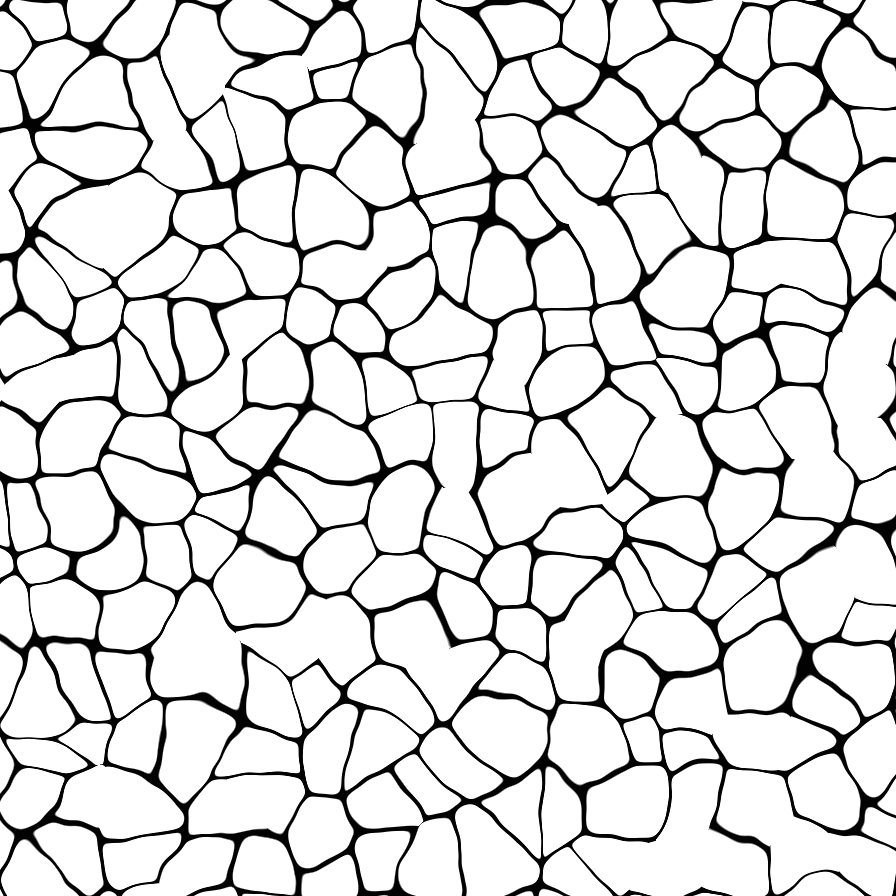
Reproduce this pattern procedurally as a WebGL 2 fragment shader.

```glsl
#version 300 es
precision highp float;
// Draws an irregular network of black ink cracks around rounded white cells.

uniform vec2 u_resolution;
out vec4 fragColor;

const vec3 PAPER = vec3(1.0);
const vec3 INK = vec3(0.008);

const float CELLS = 15.0;          // cells across the canvas
const float JITTER = 0.86;         // 0 = square grid, 1 = fully scattered
const uint MERGE_GROUPS = 14u;     // neighbours of one group fuse together

// All lengths below are in cell units.
const float LINE_HALF_WIDTH = 0.031;
const float WIDTH_VARIATION = 0.027;
const float WIDTH_FREQUENCY = 0.9;
const float CORNER_ROUNDING = 0.045;
const float BEND_AMOUNT = 0.55;
const float BEND_FREQUENCY = 0.6;
const float WOBBLE_AMOUNT = 0.075;
const float WOBBLE_FREQUENCY = 2.3;

// Integer hash of a lattice point
uvec2 hashBits(ivec2 cell) {
    uvec2 v = uvec2(cell + 4096) * 1664525u + 1013904223u;
    v.x += v.y * 1664525u;
    v.y += v.x * 1664525u;
    v ^= v >> 16u;
    v.x += v.y * 1664525u;
    v.y += v.x * 1664525u;
    return v ^ (v >> 16u);
}

vec2 hash2(ivec2 cell) {
    return vec2(hashBits(cell) & 65535u) / 65535.0;
}

// Gradient noise, about -0.7 to 0.7
float cornerSlope(ivec2 corner, vec2 offset) {
    float angle = 6.28319 * hash2(corner).x;
    return dot(vec2(cos(angle), sin(angle)), offset);
}

float gradientNoise(vec2 p) {
    ivec2 i = ivec2(floor(p));
    vec2 f = fract(p);
    vec2 u = f * f * f * (f * (f * 6.0 - 15.0) + 10.0);
    float low = mix(cornerSlope(i, f),
                    cornerSlope(i + ivec2(1, 0), f - vec2(1.0, 0.0)), u.x);
    float high = mix(cornerSlope(i + ivec2(0, 1), f - vec2(0.0, 1.0)),
                     cornerSlope(i + ivec2(1, 1), f - vec2(1.0)), u.x);
    return mix(low, high, u.y);
}

vec2 noise2(vec2 p) {
    return vec2(gradientNoise(p), gradientNoise(p + vec2(37.4, 91.7)));
}

// Bends the straight cell walls
vec2 warp(vec2 p) {
    return p + BEND_AMOUNT * noise2(p * BEND_FREQUENCY)
             + WOBBLE_AMOUNT * noise2(p * WOBBLE_FREQUENCY + 19.3);
}

vec2 seedPoint(ivec2 cell) {
    return vec2(cell) + 0.5 + JITTER * (hash2(cell) - 0.5);
}

uint mergeGroup(ivec2 cell) {
    return (hashBits(cell).x >> 16u) % MERGE_GROUPS;
}

// Distance to the nearest wall, blended so that corners fill with ink
float wallDistance(vec2 p) {
    ivec2 base = ivec2(floor(p));
    ivec2 home = base;
    float nearest = 1e9;
    for (int y = -2; y <= 2; y++) {
        for (int x = -2; x <= 2; x++) {
            ivec2 cell = base + ivec2(x, y);
            vec2 toSeed = seedPoint(cell) - p;
            float d = dot(toSeed, toSeed);
            if (d < nearest) { nearest = d; home = cell; }
        }
    }

    vec2 homeSeed = seedPoint(home);
    uint homeGroup = mergeGroup(home);
    float closeness = 1e-20;
    for (int y = -2; y <= 2; y++) {
        for (int x = -2; x <= 2; x++) {
            ivec2 cell = home + ivec2(x, y);
            if (cell == home || mergeGroup(cell) == homeGroup) continue;
            vec2 seed = seedPoint(cell);
            float d = dot(0.5 * (homeSeed + seed) - p, normalize(seed - homeSeed));
            closeness += exp(-d / CORNER_ROUNDING);
        }
    }
    return -CORNER_ROUNDING * log(closeness);
}

void main() {
    float side = min(u_resolution.x, u_resolution.y);
    vec2 p = gl_FragCoord.xy / side * CELLS;
    float pixel = CELLS / side;

    // Line weight swells and thins along the walls
    float halfWidth = LINE_HALF_WIDTH
                    + WIDTH_VARIATION * gradientNoise(p * WIDTH_FREQUENCY + 53.1);

    float paper = clamp((wallDistance(warp(p)) - halfWidth) / pixel + 0.5, 0.0, 1.0);
    fragColor = vec4(mix(INK, PAPER, paper), 1.0);
}
```
